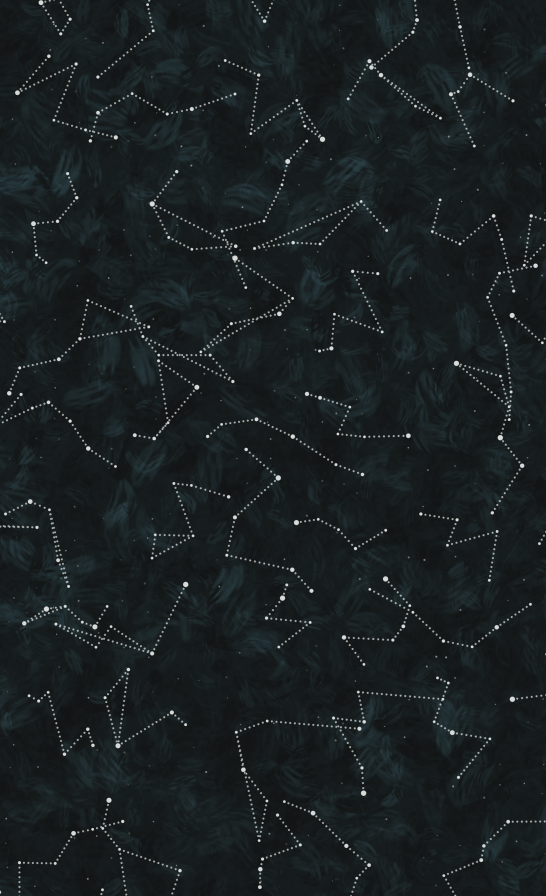
Reproduce this pattern procedurally as a WebGL 2 fragment shader.

```glsl
#version 300 es
precision highp float;

uniform vec2 u_resolution;
out vec4 fragColor;

// Lengths are fractions of the canvas height
#define FIGURE_CELL 0.118
#define DOT_SPACING 0.0052
#define DOT_RADIUS 0.00112
#define STAR_RADIUS 0.0020
#define DUST_CELL 0.026
#define STROKE_SIZE 0.036
#define PAINT_STRENGTH 1.0
#define INK vec3(0.071, 0.079, 0.081)
#define TEAL vec3(0.142, 0.208, 0.226)
#define CHALK vec3(0.84, 0.86, 0.85)

const int VERTICES = 6;

// Integer hash: three values in 0..1 per cell and seed
vec3 hash(vec2 cell, int seed) {
    uvec3 v = uvec3(ivec3(ivec2(cell), seed) + 4096);
    v = v * 1664525u + 1013904223u;
    v.x += v.y * v.z; v.y += v.z * v.x; v.z += v.x * v.y;
    v ^= v >> 16u;
    v.x += v.y * v.z; v.y += v.z * v.x; v.z += v.x * v.y;
    return vec3(v >> 8u) / 16777216.0;
}

float noise(vec2 p) {
    vec2 i = floor(p), f = fract(p);
    f = f * f * (3.0 - 2.0 * f);
    return mix(mix(hash(i, 0).x, hash(i + vec2(1, 0), 0).x, f.x),
               mix(hash(i + vec2(0, 1), 0).x, hash(i + vec2(1, 1), 0).x, f.x), f.y);
}

vec2 direction(float turn) {
    float a = 6.28318 * turn;
    return vec2(cos(a), sin(a));
}

float disc(float dist, float radius, float pixel) {
    return 1.0 - smoothstep(radius - 0.7 * pixel, radius + 0.7 * pixel, dist);
}

// Overlapping curved strokes with bristle streaks
float brushwork(vec2 p, float size, int seed) {
    vec2 g = p / size, home = floor(g);
    float tone = 0.2;
    for (int k = 0; k < 9; k++) {
        vec2 cell = home + vec2(k % 3 - 1, k / 3 - 1);
        vec3 place = hash(cell, seed), look = hash(cell, seed + 1);
        vec2 axis = direction(place.z);
        vec2 d = g - cell - 0.5 - 0.9 * (place.xy - 0.5);
        vec2 q = vec2(dot(d, axis), dot(d, vec2(-axis.y, axis.x)));
        q.y += (look.x - 0.5) * 0.8 * q.x * q.x;
        float bristle = noise(vec2(2.5, 11.0) * q + 60.0 * look.yz);
        float cover = 1.0 - smoothstep(0.75, 1.0, length(q / vec2(0.95, 0.45)));
        cover *= smoothstep(0.1, 0.5, bristle);
        tone = mix(tone, pow(look.y, 2.0) * (0.25 + 1.1 * bristle), cover);
    }
    return tone;
}

// Vertex of a meandering chain laid across its cell
vec2 chainVertex(vec2 cell, int i) {
    vec3 place = hash(cell, 10), shape = hash(cell, 11), jitter = hash(cell, 20 + i);
    vec2 axis = direction(place.z);
    float along = (float(i) / float(VERTICES - 1) - 0.5) * mix(0.8, 1.5, shape.x);
    along += 0.2 * (jitter.x - 0.5);
    float across = (jitter.y - 0.5) * 0.6 + (shape.y - 0.5) * 2.2 * along * along;
    vec2 centre = cell + 0.5 + 0.4 * (place.xy - 0.5);
    return (centre + along * axis + across * vec2(-axis.y, axis.x)) * FIGURE_CELL;
}

// Evenly spaced dots from a to b
float dottedLine(vec2 p, vec2 a, vec2 b, float pixel) {
    vec2 ab = b - a;
    float count = max(1.0, round(length(ab) / DOT_SPACING));
    float t = clamp(dot(p - a, ab) / max(dot(ab, ab), 1e-6), 0.0, 1.0);
    return 0.75 * disc(length(p - a - ab * round(t * count) / count), DOT_RADIUS, pixel);
}

float starFigures(vec2 p, float pixel) {
    vec2 home = floor(p / FIGURE_CELL);
    float light = 0.0;
    for (int k = 0; k < 9; k++) {
        vec2 cell = home + vec2(k % 3 - 1, k / 3 - 1);
        vec3 kind = hash(cell, 12);
        int first = kind.x < 0.35 ? 1 : 0;
        vec2 a = chainVertex(cell, first);
        for (int i = first; i < VERTICES; i++) {
            float size = STAR_RADIUS * mix(0.75, 1.5, pow(hash(cell, 40 + i).x, 3.0));
            light = max(light, disc(length(p - a), size, pixel));
            if (i == VERTICES - 1) break;
            vec2 b = chainVertex(cell, i + 1);
            light = max(light, dottedLine(p, a, b, pixel));
            a = b;
        }
        // Some chains close into a loop at their end
        if (kind.y < 0.5) {
            vec2 joint = chainVertex(cell, kind.z < 0.5 ? 2 : 3);
            light = max(light, dottedLine(p, a, joint, pixel));
        }
    }
    return light;
}

// Faint loose stars
float starDust(vec2 p, float pixel) {
    vec2 cell = floor(p / DUST_CELL);
    vec3 place = hash(cell, 60), look = hash(cell, 61);
    vec2 centre = (cell + 0.15 + 0.7 * place.xy) * DUST_CELL;
    float speck = disc(length(p - centre), mix(0.0005, 0.0011, look.x), pixel);
    return step(place.z, 0.3) * speck * mix(0.15, 0.6, look.y);
}

void main() {
    vec2 p = gl_FragCoord.xy / u_resolution.y;
    float pixel = 1.0 / u_resolution.y;

    // Painted ground: broad strokes, fine strokes and canvas grain
    float paint = 0.6 * brushwork(p, STROKE_SIZE, 1) + 0.5 * brushwork(p + 3.7, 0.55 * STROKE_SIZE, 4);
    paint *= PAINT_STRENGTH * mix(0.6, 1.3, noise(p * 14.0 + 5.0));
    paint += 0.12 * (noise(p * 240.0) - 0.5);
    vec3 colour = mix(INK, TEAL, clamp(paint, 0.0, 1.2));

    // Chalk-white stars and dotted lines
    float light = max(starFigures(p, pixel), starDust(p, pixel));
    fragColor = vec4(mix(colour, CHALK, light), 1.0);
}
```
